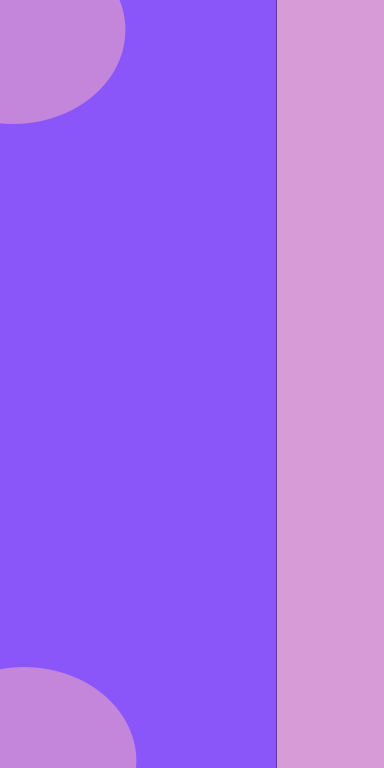
Give the GLSL for this background, as a Shadertoy shader.

```glsl
#define VIOLET vec3(0.543, 0.333, 0.978)
#define PINK vec3(0.843, 0.608, 0.843)
#define ORCHID vec3(0.765, 0.525, 0.855)
#define SEAM vec3(0.40, 0.24, 0.66)
#define BAND_LEFT 0.7215
#define SEAM_WIDTH 0.0032
#define DISC_RADII vec2(0.2925, 0.1224)
#define TOP_DISC vec2(0.034, 0.961)
#define BOTTOM_DISC vec2(0.0625, 0.009)

// Approximate signed distance to an axis-aligned ellipse
float ellipseDistance(vec2 p, vec2 radii) {
    float k = length(p / radii);
    float slope = length(p / (radii * radii));
    return k * (k - 1.0) / max(slope, 1e-4);
}

// Coverage inside a shape, softened over one output pixel
float coverage(float dist, float pixel) {
    return clamp(0.5 - dist / pixel, 0.0, 1.0);
}

void mainImage(out vec4 fragColor, in vec2 fragCoord) {
    // Canvas width is one unit; height follows the aspect
    float pixel = 1.0 / iResolution.x;
    vec2 scale = vec2(1.0, iResolution.y / iResolution.x);
    vec2 p = fragCoord * pixel;

    // Corner discs
    vec2 radii = DISC_RADII * scale;
    float topDisc = ellipseDistance(p - TOP_DISC * scale, radii);
    float bottomDisc = ellipseDistance(p - BOTTOM_DISC * scale, radii);
    vec3 color = mix(VIOLET, ORCHID, coverage(min(topDisc, bottomDisc), pixel));

    // Side band with a thin dark seam on its left edge
    color = mix(color, SEAM, coverage(BAND_LEFT - SEAM_WIDTH - p.x, pixel));
    color = mix(color, PINK, coverage(BAND_LEFT - p.x, pixel));

    fragColor = vec4(color, 1.0);
}
```
